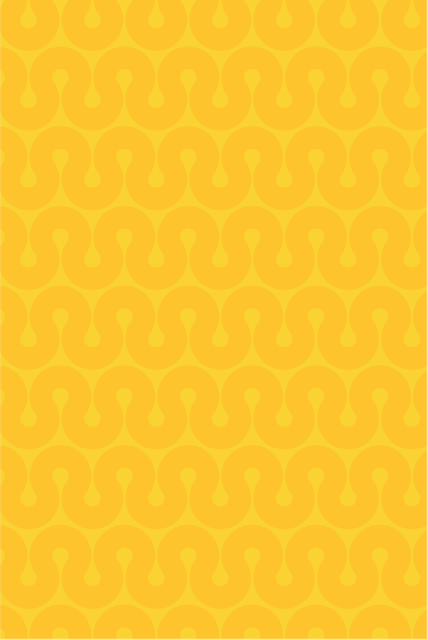
Reproduce this pattern procedurally as a WebGL 1 fragment shader.

```glsl
precision highp float;

uniform vec2 u_resolution;

// Lengths are in column pitches unless noted.
#define COLUMNS 6.697
#define ROW_PITCH 1.2476
#define ARCH_ORIGIN vec2(0.946, 0.072)
#define ARCH_DROP 0.351
#define BAND_HALF_WIDTH 0.1765
#define EDGE_WIDTH 0.0196
#define LEFT_EDGE_STRENGTH 0.2
#define BAND_COLOR vec3(0.992, 0.769, 0.176)
#define GROUND_COLOR vec3(0.982, 0.824, 0.196)
#define EDGE_COLOR vec3(1.0, 0.91, 0.68)

// Signed distance to a band of alternating arcs; upper arc centre at the origin.
float serpentine(vec2 p) {
  vec2 lowerCentre = vec2(0.5, -ARCH_DROP);
  float arcRadius = 0.5 * length(lowerCentre);
  p.x = abs(fract(p.x + 0.5) - 0.5);

  // The line joining the centres separates upper arcs from lower ones.
  bool isLower = p.y < -2.0 * ARCH_DROP * p.x;
  vec2 centre = isLower ? lowerCentre : vec2(0.0);
  return abs(length(p - centre) - arcRadius) - BAND_HALF_WIDTH;
}

// Coverage of a hairline, given the distance from its canvas edge.
float hairline(float distanceToEdge, float pixel) {
  return clamp((EDGE_WIDTH - distanceToEdge) / pixel + 0.5, 0.0, 1.0);
}

void main() {
  float pixel = COLUMNS / u_resolution.x;
  vec2 position = gl_FragCoord.xy * pixel;

  // Each point lies between the arch centres of two neighbouring rows.
  vec2 cell = position - ARCH_ORIGIN;
  cell.y = mod(cell.y, ROW_PITCH);
  float band = min(serpentine(cell),
                   serpentine(cell - vec2(0.0, ROW_PITCH)));
  float ink = 1.0 - smoothstep(-0.75 * pixel, 0.75 * pixel, band);
  vec3 color = mix(GROUND_COLOR, BAND_COLOR, ink);

  // Pale trim along the right and bottom edges, fainter on the left.
  float trim = max(hairline(COLUMNS - position.x, pixel),
                   hairline(position.y, pixel));
  trim = max(trim, LEFT_EDGE_STRENGTH * hairline(position.x, pixel));
  color = mix(color, EDGE_COLOR, trim);

  gl_FragColor = vec4(color, 1.0);
}
```
